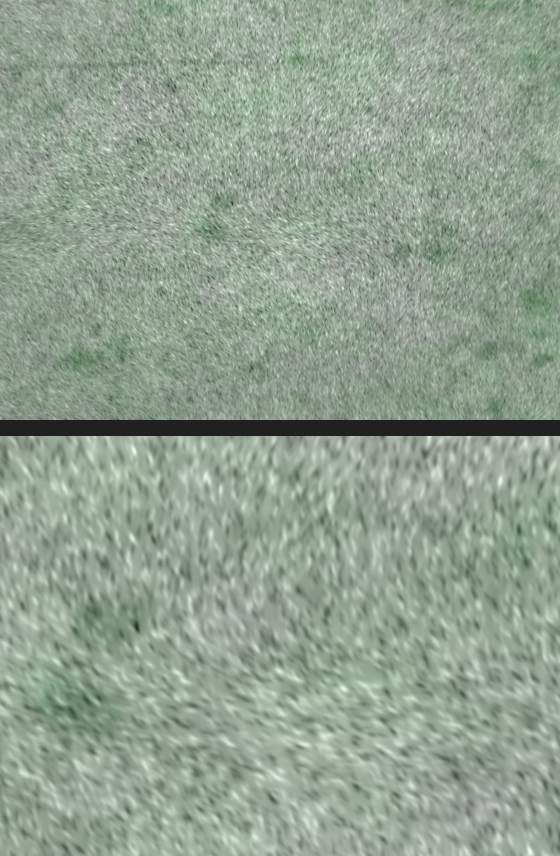
Top, the full canvas; bottom, a detail of the centre.
Give the GLSL for this texture, as a Shadertoy shader.

```glsl
// Pale, worn lawn seen from above: fine leaning blades over soft green and grey patches.

const vec3  LAWN_COLOR   = vec3(0.587, 0.645, 0.587);
const vec3  GREEN_SHIFT  = vec3(-0.014, 0.006, -0.014);
const vec3  TUFT_SHADE   = vec3(0.065, 0.040, 0.060);
const float BLADE_CELLS  = 118.0;  // cells per canvas height
const float CLUMP_CELLS  = 56.0;
const float BLADE_LIGHT  = 0.150;
const float CLUMP_LIGHT  = 0.052;
const float PATCH_LIGHT  = 0.029;
const float FURROW_DEPTH = 0.070;
const vec2  BLADE_SIZE   = vec2(0.46, 0.16);  // length and width in cells
const vec2  PATCH_SIZE   = vec2(0.48, 0.30);
const float BLADE_SPREAD = 0.8;    // random turn of each blade, radians
const int   SEEDS        = 3;

vec3 hash3(vec3 q) {
    q = fract(q * vec3(0.1031, 0.1030, 0.0973));
    q += dot(q, q.yxz + 33.33);
    return fract((q.xxy + q.yxx) * q.zyx);
}

// Cellular noise: every cell scatters stretched soft spots, light or dark.
float spots(vec2 p, float cells, float angle, vec2 size) {
    vec2 cell = floor(p * cells);
    vec2 local = fract(p * cells);
    float sum = 0.0;
    for (int y = -1; y <= 1; y++)
    for (int x = -1; x <= 1; x++)
    for (int k = 0; k < SEEDS; k++) {
        vec2 near = vec2(x, y);
        vec3 seed = hash3(vec3(cell + near + 7.0, cells + 17.0 * float(k)));
        vec2 d = local - near - seed.xy;
        float turn = angle + BLADE_SPREAD * (fract(seed.z * 57.0) - 0.5);
        vec2 axis = vec2(cos(turn), sin(turn));
        vec2 along = vec2(dot(d, axis), dot(d, vec2(-axis.y, axis.x))) / size;
        float window = max(0.0, 1.0 - dot(d, d));
        sum += (2.0 * seed.z - 1.0) * window * exp(-0.5 * dot(along, along));
    }
    return sum;
}

// Blades slant on the left, stand upright on the right, lie flatter in one band.
float bladeAngle(vec2 p) {
    float bandY = (p.y - 0.43 - 0.02 * sin(p.x * 4.0)) / 0.065;
    float band = exp(-bandY * bandY) * (1.0 - smoothstep(0.7, 1.2, p.x));
    float upper = smoothstep(0.5, 0.75, p.y) * smoothstep(0.25, 0.6, p.x);
    float angle = 2.4 - 0.75 * p.x + 0.65 * band - 0.35 * upper;
    return angle + 0.2 * sin(p.x * 8.0 - p.y * 11.0);
}

// Faint dark line that fades out towards the right.
float furrow(vec2 p) {
    float height = 0.836 + 0.016 * sin(p.x * 2.8) + 0.003 * sin(p.x * 19.0);
    float d = (p.y - height) / 0.008;
    return exp(-d * d) * (1.0 - 0.85 * smoothstep(0.35, 0.85, p.x));
}

void mainImage(out vec4 fragColor, in vec2 fragCoord) {
    vec2 p = fragCoord / iResolution.y;
    vec2 centered = fragCoord / iResolution.xy - vec2(0.5, 0.58);
    float edge = smoothstep(0.05, 0.45, dot(centered, centered) * 1.4);

    // Grain, softer near the borders
    float angle = bladeAngle(p);
    float blades = spots(p, BLADE_CELLS, angle, BLADE_SIZE);
    float clumps = spots(p, CLUMP_CELLS, angle, BLADE_SIZE);
    float grain = BLADE_LIGHT * mix(1.0, 0.55, edge) * blades
                + CLUMP_LIGHT * mix(0.85, 1.15, edge) * clumps;

    // Patches, drawn out sideways
    float broad = spots(p, 3.5, 0.1, PATCH_SIZE);
    float middle = spots(p, 9.0, 0.1, PATCH_SIZE);
    float small = spots(p, 23.0, 0.1, PATCH_SIZE);
    float patches = PATCH_LIGHT * (0.5 * broad + 0.75 * middle + 0.85 * small);

    // Green tint and dark tufts
    float green = spots(p + 3.1, 4.5, 0.1, PATCH_SIZE)
                + 0.9 * spots(p + 5.7, 15.0, 0.1, PATCH_SIZE);
    green += 0.9 * smoothstep(1.0, 1.33, p.x);
    float tuft = smoothstep(0.9, 1.9, -small - 0.5 * middle + 0.3 * green);

    // Light falls off towards the bottom and the borders
    float light = 0.010 + 0.030 * (p.y - 0.5) - 0.040 * edge;

    vec3 color = LAWN_COLOR + grain + patches + light + GREEN_SHIFT * green;
    color -= TUFT_SHADE * tuft + FURROW_DEPTH * furrow(p);
    fragColor = vec4(clamp(color, 0.0, 1.0), 1.0);
}
```
